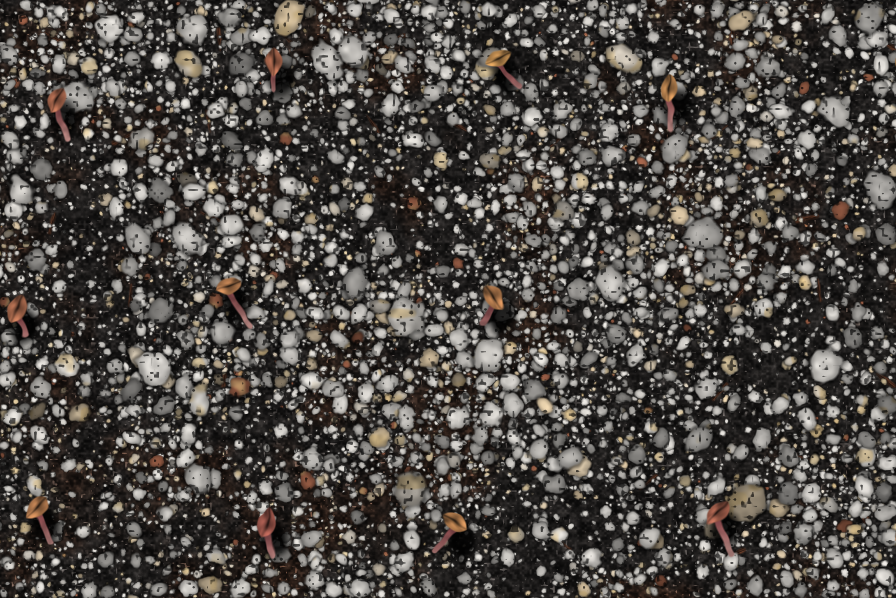
Give the GLSL for this texture, as a WebGL 1 fragment shader.

```glsl
precision highp float;
// Dark potting soil strewn with pale perlite grains and a few wilted seedlings.
uniform vec2 u_resolution;

float hash(vec2 p) {
  return fract(sin(dot(p, vec2(127.1, 311.7))) * 43758.5453);
}

vec2 hash2(vec2 p) {
  return vec2(hash(p), hash(p + 37.3));
}

float noise(vec2 p) {
  vec2 i = floor(p), f = fract(p);
  f = f * f * (3.0 - 2.0 * f);
  return mix(mix(hash(i), hash(i + vec2(1, 0)), f.x),
             mix(hash(i + vec2(0, 1)), hash(i + vec2(1, 1)), f.x), f.y);
}

float fbm(vec2 p) {
  float sum = 0.0, amp = 0.5;
  for (int i = 0; i < 4; i++) {
    sum += amp * noise(p);
    p = p * 2.03 + 17.1;
    amp *= 0.5;
  }
  return sum / 0.94;
}

mat2 turn(float a) {
  return mat2(cos(a), sin(a), -sin(a), cos(a));
}

float capsule(vec2 p, vec2 a, vec2 b) {
  vec2 ab = b - a;
  return length(p - a - ab * clamp(dot(p - a, ab) / dot(ab, ab), 0.0, 1.0));
}

// Crumbly humus with brownish patches and tiny glints.
vec3 soil(vec2 p) {
  float crumbs = fbm(p * 75.0);
  float grit = noise(p * 240.0);
  float tone = 0.025 + 0.17 * crumbs * crumbs + 0.12 * grit * grit;
  tone += 0.28 * smoothstep(0.8, 1.0, noise(p * 190.0 + 51.0));
  float brown = smoothstep(0.5, 0.8, fbm(p * 9.0 + 5.0));
  return tone * mix(vec3(1.04, 0.98, 0.95), vec3(1.35, 0.95, 0.75), brown);
}

// One jittered layer of irregular grains; share is the chance of a grain per cell.
vec3 grains(vec3 col, vec2 p, float cells, float share, float seed) {
  vec2 q = p * cells;
  float soft = 0.0018 * cells + 0.02;
  float lumps = noise(q * 3.2 + seed) + 0.5 * noise(q * 7.0 + seed) - 0.75;
  float pits = noise(p * 170.0 + seed);
  for (int j = -1; j <= 1; j++)
  for (int i = -1; i <= 1; i++) {
    vec2 id = floor(q) + vec2(i, j);
    vec2 key = id + seed;
    float clump = 0.35 + 1.3 * noise(id / cells * 8.0 + 3.0);
    if (hash(key + 9.7) > share * clump) continue;
    float size = mix(0.21, 0.46, hash(key + 4.1));
    vec2 d = turn(6.28 * hash(key + 2.9)) * (q - id - 0.2 - 0.6 * hash2(key));
    d.x *= mix(1.0, 1.5, hash(key + 6.3));
    float edge = length(d) - size + 0.45 * size * lumps;
    col *= 1.0 - 0.45 * smoothstep(0.14, 0.0, edge);

    // Chalky body, dimmer at the rim, with dirt pits and rare warm stains.
    float tone = mix(0.42, 0.92, sqrt(hash(key + 8.2)));
    tone *= 1.0 - 0.3 * smoothstep(-0.7 * size, 0.05, edge);
    tone *= 0.84 + 0.22 * noise(p * 85.0 + seed);
    tone *= 1.0 - 0.65 * smoothstep(0.68, 0.9, pits);
    float kind = hash(key + 12.4);
    vec3 tint = mix(vec3(1.0, 0.985, 0.96), vec3(1.0, 0.9, 0.74), smoothstep(0.76, 0.96, kind));
    tint = mix(tint, vec3(0.7, 0.43, 0.32), step(0.975, kind) * step(20.0, cells));
    float stain = smoothstep(0.62, 0.8, noise(p * 42.0 + seed)) * step(0.6, kind);
    tint = mix(tint, vec3(1.0, 0.86, 0.58), 0.6 * stain);
    col = mix(col, tone * tint, smoothstep(soft, -soft, edge));
  }
  return col;
}

// Splinters of dark reddish bark.
vec3 bark(vec3 col, vec2 p) {
  vec2 q = p * 7.0, id = floor(q);
  vec2 d = turn(6.28 * hash(id + 71.0)) * (fract(q) - 0.35 - 0.3 * hash2(id + 61.0));
  float edge = capsule(d, vec2(-0.12, 0), vec2(0.12, 0)) - 0.035 + 0.04 * noise(q * 9.0);
  vec3 wood = vec3(0.27, 0.16, 0.11) * (0.5 + noise(d * vec2(12, 90)));
  return mix(col, wood, smoothstep(0.02, -0.02, edge) * step(hash(id + 81.0), 0.4));
}

// Limp seedlings: dark shadow, pink stem and a crumpled ochre or rosy leaf.
vec3 seedlings(vec3 col, vec2 p) {
  vec2 q = p / 0.36 + vec2(0.3, 0.15), id = floor(q);
  if (hash(id + 23.0) > 0.75) return col;
  vec2 d = (fract(q) - 0.35 - 0.3 * hash2(id + 13.0)) * 0.36;
  d += 0.006 * (vec2(noise(p * 60.0), noise(p * 60.0 + 9.0)) - 0.5);
  float lean = hash(id + 33.0) - 0.5;
  vec2 foot = vec2(0.07 * lean, -0.03 - 0.03 * hash(id + 43.0));
  col *= 1.0 - 0.85 * smoothstep(0.035, 0.012, length((d - vec2(0.012, -0.018)) * vec2(1.0, 0.8)));
  float stem = capsule(d, vec2(0), foot) - 0.005;
  vec3 pink = mix(vec3(0.5, 0.27, 0.28), vec3(0.68, 0.5, 0.48), smoothstep(0.0, -0.06, d.y));
  col = mix(col, pink * (0.8 + 0.3 * noise(p * 120.0)), smoothstep(0.002, -0.002, stem));
  vec2 l = turn(2.4 * lean) * (d - vec2(0.0, 0.012));
  float leaf = length(vec2(abs(l.x) + 0.014, l.y)) - 0.028;
  vec3 blade = mix(vec3(0.62, 0.33, 0.3), vec3(0.76, 0.56, 0.32), hash(id + 53.0));
  blade *= 0.5 + 0.75 * noise(l * vec2(160, 60)) - 0.25 * smoothstep(0.003, 0.0, abs(l.x));
  return mix(col, blade, smoothstep(0.002, -0.002, leaf));
}

void main() {
  vec2 p = gl_FragCoord.xy / u_resolution.y;
  vec3 col = bark(soil(p), p);
  col = grains(col, p, 105.0, 0.3, 11.0);
  col = grains(col, p, 62.0, 0.42, 23.0);
  col = grains(col, p, 37.0, 0.48, 38.0);
  col = grains(col, p, 24.0, 0.42, 54.0);
  col = grains(col, p, 14.0, 0.13, 67.0);
  gl_FragColor = vec4(seedlings(col, p), 1.0);
}
```
